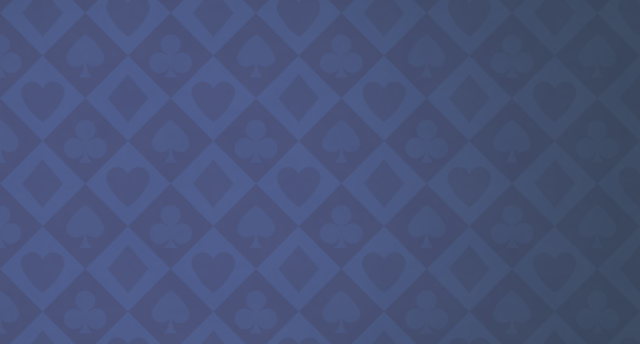
Write a WebGL 1 fragment shader that draws this pattern.

```glsl
precision highp float;
// Card-suit harlequin: light and dark diamond cells alternate, hearts and lozenges
// sit in the light ones, spades and clubs in the dark ones. Suits are distance
// functions picked by cell parity; a soft glow at left fades to slate at right.
uniform vec2 u_resolution;

vec2 hashGradient(vec2 cell) {
  float angle = 6.2832 * fract(sin(dot(cell, vec2(12.99, 78.23))) * 43758.5);
  return vec2(cos(angle), sin(angle));
}

float gradientNoise(vec2 p) {
  vec2 i = floor(p), f = fract(p);
  vec2 w = f * f * f * (f * (f * 6.0 - 15.0) + 10.0);
  vec2 e = vec2(1.0, 0.0);
  float low = mix(dot(hashGradient(i), f), dot(hashGradient(i + e), f - e), w.x);
  float high = mix(dot(hashGradient(i + e.yx), f - e.yx),
                   dot(hashGradient(i + 1.0), f - 1.0), w.x);
  return mix(low, high, w.y);
}

// Round lobes, with a larger arc leaving each lobe smoothly towards the tip
float heart(vec2 p) {
  p.x = abs(p.x);
  vec2 fromLobe = p - vec2(0.125, 0.065);
  float lobe = length(fromLobe) - 0.13;
  float side = length(p - vec2(-0.423, 0.321)) - 0.735;
  return min(lobe, max(side, dot(fromLobe, vec2(0.423, 0.906))));
}

float lozenge(vec2 p) {
  return (abs(p.x) / 0.24 + abs(p.y) / 0.285 - 1.0) * 0.18;
}

// Thin stem flaring to a flat foot
float stem(vec2 p) {
  float flare = max(-0.12 - p.y, 0.0);
  float side = abs(p.x) - 0.018 - 3.2 * flare * flare;
  return max(side, max(-0.255 - p.y, p.y - 0.05));
}

float spade(vec2 p) {
  float leaf = heart(vec2(p.x, 0.025 - p.y) / vec2(0.87, 0.8)) * 0.8;
  return min(leaf, stem(p));
}

// Three lobes joined by a small hub
float club(vec2 p) {
  float top = length(p - vec2(0.0, 0.128)) - 0.118;
  float sides = length(vec2(abs(p.x) - 0.13, p.y + 0.085)) - 0.12;
  float hub = length(p + vec2(0.0, 0.015)) - 0.05;
  return min(min(top, sides), min(hub, stem(p)));
}

void main() {
  vec2 uv = gl_FragCoord.xy / u_resolution;
  float pixel = 7.5 / u_resolution.x;
  // 7.5 cells across; light cells are centred on whole numbers
  vec2 p = gl_FragCoord.xy * pixel - vec2(0.5, 0.88);

  vec2 lightCell = floor(p + 0.5);
  vec2 darkCell = floor(p);
  vec2 inLight = p - lightCell;
  vec2 inDark = p - darkCell - 0.5;

  // Suits alternate along rows and columns
  float lightParity = mod(lightCell.x + lightCell.y, 2.0);
  float darkParity = mod(darkCell.x + darkCell.y, 2.0);
  float redSuit = lightParity < 0.5 ? heart(inLight) : lozenge(inLight);
  float blackSuit = darkParity < 0.5 ? spade(inDark) : club(inDark);
  float cellEdge = (abs(inLight.x) + abs(inLight.y) - 0.5) * 0.7071;

  float tone = 1.0 - smoothstep(-pixel, pixel, cellEdge);
  tone -= 0.82 * (1.0 - smoothstep(-pixel, pixel, redSuit));
  tone += 0.7 * (1.0 - smoothstep(-pixel, pixel, blackSuit));

  // Broad glow left of centre, dimming late towards the right
  float fade = smoothstep(0.2, 0.88, length((uv - vec2(0.22, 0.45)) * vec2(1.0, 0.6)));
  vec3 darkBlue = mix(vec3(0.298, 0.327, 0.487), vec3(0.226, 0.274, 0.362), fade);
  vec3 lightBlue = mix(vec3(0.309, 0.367, 0.555), vec3(0.238, 0.294, 0.386), fade);
  vec3 color = mix(darkBlue, lightBlue, tone);

  // Faint mottling of the cloth
  color += 0.008 * gradientNoise(p * 1.7) + 0.005 * gradientNoise(p * 9.0);
  gl_FragColor = vec4(color, 1.0);
}
```
